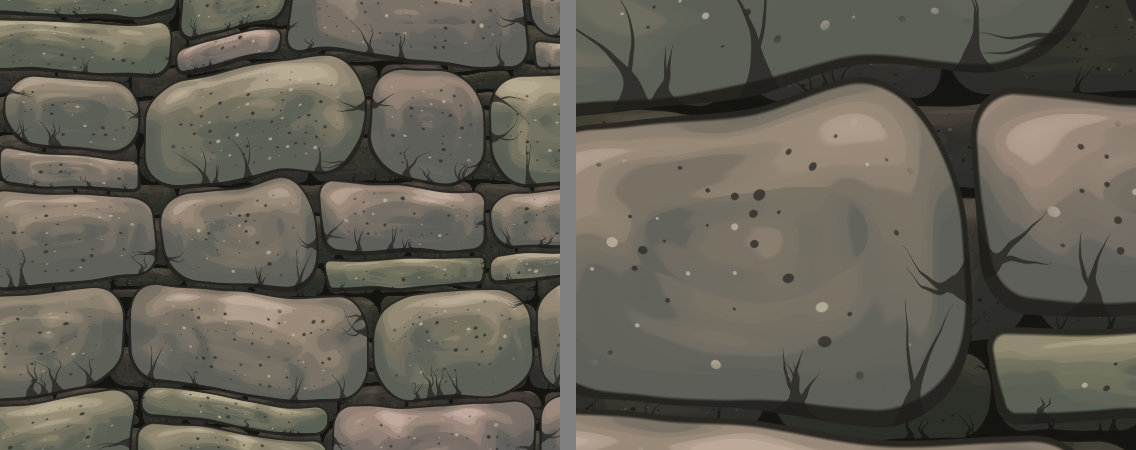
Left: the whole. Right: its middle third, enlarged.
This texture is drawn by a WebGL 1 fragment shader. Its source:

```glsl
precision highp float;
// A dry stone wall: rounded, cracked and speckled stones over dark joints.
uniform vec2 u_resolution;

float hash(vec2 p) {
  vec3 q = fract(p.xyx * 0.1031);
  q += dot(q, q.yzx + 33.33);
  return fract((q.x + q.y) * q.z);
}

float noise(vec2 p) {
  vec2 i = floor(p), f = fract(p);
  f = f * f * (3.0 - 2.0 * f);
  return mix(mix(hash(i), hash(i + vec2(1, 0)), f.x),
             mix(hash(i + vec2(0, 1)), hash(i + vec2(1, 1)), f.x), f.y);
}

float joint(float i, float size, float jitter, float seed) {
  return size * (i + jitter * (hash(vec2(i, seed)) - 0.5));
}

// Index, start and end of the uneven interval that holds x
vec3 slot(float x, float size, float jitter, float seed) {
  float i = floor(x / size);
  if (x < joint(i, size, jitter, seed)) i -= 1.0;
  else if (x >= joint(i + 1.0, size, jitter, seed)) i += 1.0;
  return vec3(i, joint(i, size, jitter, seed), joint(i + 1.0, size, jitter, seed));
}

// Tapered, forked crack growing from the lower edge of a box
float crack(vec2 q, vec2 h, vec2 seed, float px) {
  float len = mix(0.25, 0.8, hash(seed)) * min(h.x, h.y);
  float v = (q.y + h.y) / len;
  float tilt = (hash(seed + 3.1) - 0.5) * 1.5 * len;
  float root = (hash(seed + 7.7) * 1.7 - 0.85) * h.x;
  float x = q.x - root - tilt * v * v - 0.012 * (noise(vec2(v * 4.0, seed.x)) - 0.5);
  float taper = max(1.0 - v, 0.0);
  float w = 0.0035 * taper + 0.014 * pow(taper, 5.0);
  float stem = smoothstep(px, -px, abs(x) - w);
  float fork = smoothstep(px, -px, abs(x + tilt * 1.3 * (v - 0.3)) - 0.003 * taper) * step(0.3, v);
  return max(stem, fork) * step(v, 1.0);
}

// Dark and light pits: x = dark cover, y = light cover
vec2 speckles(vec2 p, float px) {
  vec2 cell = floor(p / 0.021), pits = vec2(0);
  float kind = hash(cell + 5.3);
  vec2 centre = (cell + 0.25 + 0.5 * vec2(hash(cell), hash(cell + 9.1))) * 0.021;
  float r = mix(0.001, 0.0038, pow(hash(cell + 2.7), 2.0));
  float dotCover = smoothstep(px, -px, length((p - centre) * vec2(0.8, 1.0)) - r);
  pits.x = dotCover * step(kind, 0.30);
  pits.y = dotCover * step(0.88, kind);
  return pits;
}

// Colour and cover of the stone at p
vec4 stone(vec2 p, float px) {
  // Uneven courses, some cells split into a thick and a thin stone
  p += 0.07 * (vec2(noise(p * 2.6), noise(p * 2.6 + 40.0)) - 0.5);
  p += 0.014 * (vec2(noise(p * 11.0), noise(p * 11.0 + 17.0)) - 0.5);
  vec3 row = slot(p.y, 0.235, 0.35, 4.0);
  vec3 col = slot(p.x, 0.39, 0.55, row.x * 7.0 + 11.0);
  vec2 id = vec2(col.x, row.x) * 3.0 + 50.0;
  if (hash(id) < 0.2 || col.z - col.y < 0.25) {
    float cut = mix(row.y, row.z, hash(id + 1.3) < 0.5 ? 0.34 : 0.64);
    if (p.y < cut) row.z = cut;
    else { row.y = cut; id += 1.5; }
  }
  vec2 lo = vec2(col.y, row.y), hi = vec2(col.z, row.z);
  vec2 h = (hi - lo) * 0.5 - 0.004, q = p - (lo + hi) * 0.5, e = q / h;
  float r = min(h.x, h.y) * mix(0.45, 0.9, hash(id + 6.1));
  vec2 b = abs(q) - h + r;
  float d = length(max(b, 0.0)) + min(max(b.x, b.y), 0.0) - r;
  float ring = pow(dot(e * e, e * e), 0.25);

  // Painted tone: lit top, broken facets, curved bands, hollow middle
  vec2 s = q + id * 1.37;
  float bend = noise(s * 9.0);
  float facet = noise(s * vec2(13.0, 17.0) + bend * 1.8);
  float arcs = noise(vec2(ring * 9.0 + bend, e.x * 1.5 + id.x));
  float tone = 0.47 + 0.30 * e.y + 0.42 * (facet - 0.5) + 0.28 * (arcs - 0.5);
  tone += 0.17 * smoothstep(0.1, 0.8, e.y) * smoothstep(0.95, 0.8, ring);
  tone -= 0.20 * smoothstep(0.72, 0.80, ring + 0.25 * (bend - 0.5)) * smoothstep(0.6, 0.1, e.y);
  float hollow = length((e - vec2(0.0, 0.15)) * vec2(1.9, 2.7)) + 0.5 * (bend - 0.5);
  tone -= 0.12 * smoothstep(0.96, 0.88, hollow) * smoothstep(0.3, 0.5, hollow);
  float f = tone * 8.0;
  tone = mix(tone, (floor(f) + smoothstep(0.75, 1.0, fract(f))) / 8.0, 0.7);
  vec3 c = mix(vec3(0.36, 0.37, 0.35), vec3(0.46, 0.44, 0.395), smoothstep(0.18, 0.48, tone));
  c = mix(c, vec3(0.58, 0.53, 0.47), smoothstep(0.5, 0.74, tone));
  c = mix(c, vec3(0.72, 0.66, 0.60), smoothstep(0.76, 0.98, tone));
  c *= mix(vec3(0.96, 1.0, 0.92), vec3(1.04, 0.99, 1.02), hash(id + 8.8));

  // Pits, cracks and the inked rim, heavier underneath
  vec2 pits = speckles(s, px) * smoothstep(0.85, 0.65, ring);
  c = mix(c, vec3(0.20, 0.19, 0.17), pits.x * 0.85);
  c = mix(c, vec3(0.74, 0.70, 0.63), pits.y * 0.8);
  float cracks = 0.0;
  for (int i = 0; i < 6; i++) {
    vec2 seed = id + float(i) * 13.7;
    float side = hash(seed + 4.0) < 0.5 ? -1.0 : 1.0;
    if (i < 4) cracks = max(cracks, crack(q, h, seed, px));
    else cracks = max(cracks, crack(vec2(q.y, q.x * side), h.yx, seed, px));
  }
  c = mix(c, vec3(0.17, 0.165, 0.15), cracks * 0.88);
  float rim = 0.003 + 0.007 * smoothstep(0.2, -0.9, e.y) * noise(s * 14.0);
  c = mix(c, vec3(0.12, 0.115, 0.10), smoothstep(-rim - 0.003, -rim, d) * 0.9);
  return vec4(c, smoothstep(px, -px, d));
}

void main() {
  vec2 p = gl_FragCoord.xy / u_resolution.y + 2.0;
  float px = 0.8 / u_resolution.y;
  // Small shaded stones fill the joints behind the large ones
  vec4 filler = stone(p * 2.6 + 5.0, px * 2.6);
  vec4 face = stone(p, px);
  vec3 c = mix(vec3(0.08, 0.078, 0.065), filler.rgb * 0.6, filler.a * 0.7);
  gl_FragColor = vec4(mix(c, face.rgb, face.a), 1.0);
}
```
